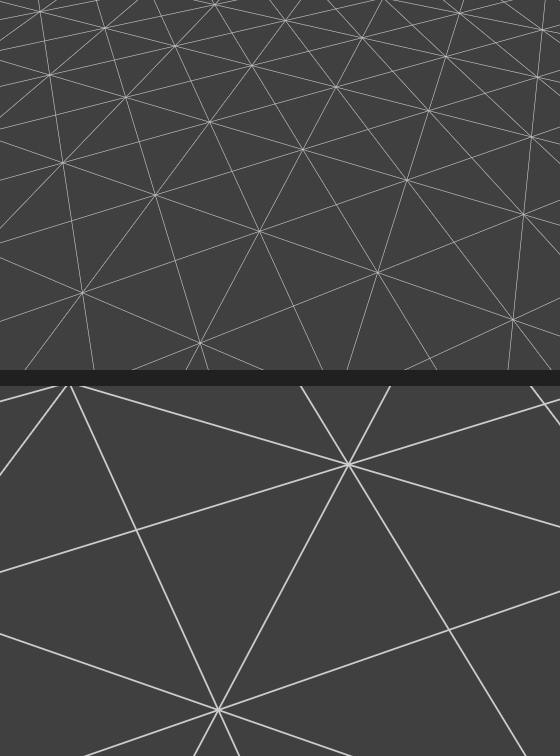
Top, the full canvas; bottom, a detail of the centre.
This pattern is drawn by a WebGL 2 fragment shader. Its source:

```glsl
#version 300 es
precision highp float;

uniform vec2 u_resolution;
out vec4 fragColor;

#define LINE_WIDTH 0.0016
#define GROUND_COLOR vec3(0.25)
#define LINE_COLOR vec3(0.80)
// Projective images of the two cell sides and of the grid origin
#define SIDE_A vec3(0.28045, -0.14093, -0.06971)
#define SIDE_B vec3(0.26834, 0.34468, 0.17017)
#define GRID_ORIGIN vec3(0.22288, 0.20866, 1.0)

// Box-filtered coverage of a thin line at a given distance
float lineCoverage(float dist, float pixel) {
    float overlap = 0.5 * (LINE_WIDTH + pixel) - dist;
    return clamp(overlap / pixel, 0.0, min(1.0, LINE_WIDTH / pixel));
}

// Distance on the canvas to the nearest line of one parallel family
float familyDistance(vec2 normal, vec3 point, mat3 canvasToGrid) {
    vec3 grid = canvasToGrid * point;
    float index = round(dot(normal, grid.xy) / grid.z);
    vec3 line = vec3(normal, -index) * canvasToGrid;
    return abs(dot(line, point)) / length(line.xy);
}

void main() {
    float pixel = 1.0 / u_resolution.y;
    vec3 point = vec3(gl_FragCoord.xy * pixel, 1.0);
    mat3 canvasToGrid = inverse(mat3(SIDE_A, SIDE_B, GRID_ORIGIN));

    // Two families of cell sides and two of diagonals
    vec2 normals[4] = vec2[4](vec2(1.0, 0.0), vec2(0.0, 1.0),
                              vec2(1.0, 1.0), vec2(1.0, -1.0));
    float uncovered = 1.0;
    for (int i = 0; i < 4; i++) {
        float dist = familyDistance(normals[i], point, canvasToGrid);
        uncovered *= 1.0 - lineCoverage(dist, pixel);
    }

    fragColor = vec4(mix(LINE_COLOR, GROUND_COLOR, uncovered), 1.0);
}
```
